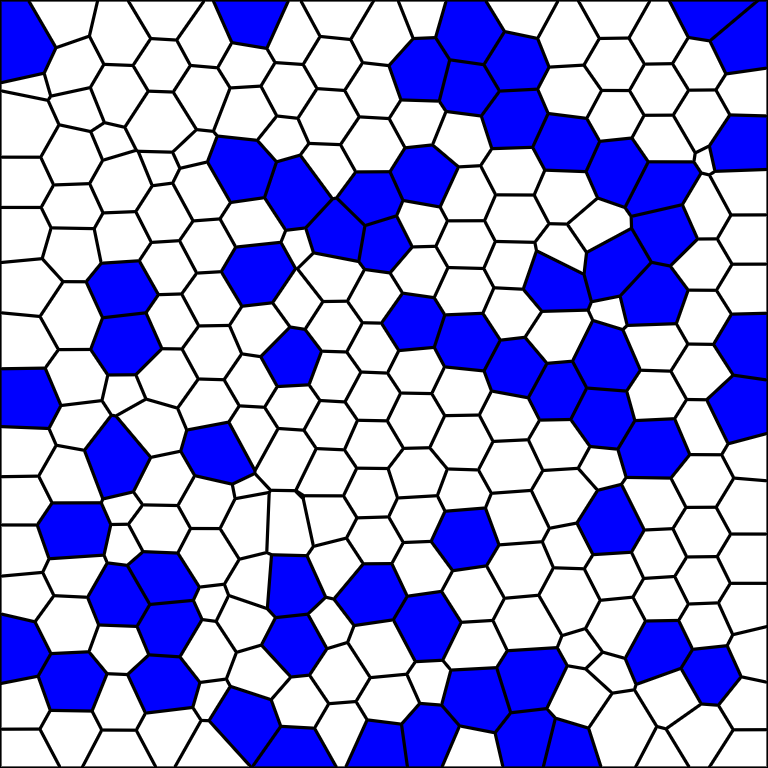
Reproduce this pattern procedurally as a WebGL 1 fragment shader.

```glsl
precision highp float;
// Honeycomb foam with disordered seams: a weighted Voronoi diagram of a gently
// bent hexagonal lattice. Ridged noise marks the seams, where sites are shaken,
// some cells shrink and others are filled blue. Sites mirror at the borders.

uniform vec2 u_resolution;

#define CELL_COUNT vec2(17.0, 15.0) // columns, rows
#define WALL_WIDTH 0.0042
#define BEND 0.04                   // slow drift of the lattice
#define BEND_FREQUENCY 2.3
#define SEAM_FREQUENCY 4.5
#define BLUE_SHARE 0.58             // chance of blue inside a seam
#define JITTER 0.36                 // shake in seams, in cell spacings
#define BLUE_WEIGHT 0.10            // growth of blue cells
#define SMALL_WEIGHT -0.32          // shrinkage of small white cells

const vec3 WHITE = vec3(1.0);
const vec3 BLUE = vec3(0.0, 0.0, 1.0);
const vec3 BLACK = vec3(0.0);
const int SITE_COUNT = 25;

vec2 hash2(vec2 p) {
    vec3 q = fract(p.xyx * vec3(0.1031, 0.1030, 0.0973));
    q += dot(q, q.yzx + 33.33);
    return fract((q.xx + q.yz) * q.zy);
}

// Gradient noise, roughly -0.7 to 0.7.
float cornerSlope(vec2 corner, vec2 offset) {
    float angle = 6.28318 * hash2(corner + 71.0).x;
    return dot(vec2(cos(angle), sin(angle)), offset);
}

float gradientNoise(vec2 p) {
    vec2 i = floor(p);
    vec2 f = p - i;
    vec2 u = f * f * f * (f * (f * 6.0 - 15.0) + 10.0);
    vec2 e = vec2(1.0, 0.0);
    float bottom = mix(cornerSlope(i, f), cornerSlope(i + e, f - e), u.x);
    float top = mix(cornerSlope(i + e.yx, f - e.yx), cornerSlope(i + 1.0, f - 1.0), u.x);
    return mix(bottom, top, u.y);
}

// Lattice drift; its normal component fades out at the borders.
vec2 bend(vec2 p) {
    vec2 fade = smoothstep(0.0, 0.2, p) * smoothstep(0.0, 0.2, 1.0 - p);
    vec2 q = p * BEND_FREQUENCY;
    return BEND * fade * vec2(gradientNoise(q + 13.3), gradientNoise(q + 37.8));
}

// 1 along the noise's zero lines, 0 in the ordered regions between them.
float seam(vec2 p) {
    return 1.0 - smoothstep(0.06, 0.2, abs(gradientNoise(p * SEAM_FREQUENCY + 5.4)));
}

// Site of a lattice cell: position, weight, and whether it is blue.
vec4 cellSite(vec2 id) {
    // Fold indices beyond the border back inside.
    vec2 low = step(id, vec2(-0.5));
    vec2 high = step(CELL_COUNT - 0.5, id);
    id = mix(id, -1.0 - id, low);
    id = mix(id, 2.0 * CELL_COUNT - 1.0 - id, high);

    float spacing = 1.0 / CELL_COUNT.y;
    vec2 home = (id + vec2(0.5, 0.25 + 0.5 * mod(id.x, 2.0))) / CELL_COUNT;
    float disorder = seam(home);
    vec2 pick = hash2(id + 19.0);

    // An even sequence, partly randomised, keeps the blue share steady.
    float rank = fract(dot(id, vec2(0.7549, 0.5698)) + 0.5 * pick.x);
    float blue = step(rank, BLUE_SHARE * disorder);
    float small = (1.0 - blue) * disorder * step(0.5, pick.y);
    float weight = (BLUE_WEIGHT * blue + SMALL_WEIGHT * small) * spacing * spacing;

    vec2 shake = (2.0 * hash2(id + 53.0) - 1.0) * JITTER * disorder * spacing;
    vec2 pos = home + bend(home) + shake * mix(1.0, 0.6, blue);
    pos = clamp(pos, 0.015, 0.985);
    pos = mix(pos, -pos, low);
    pos = mix(pos, 2.0 - pos, high);
    return vec4(pos, weight, blue);
}

void main() {
    vec2 p = gl_FragCoord.xy / u_resolution;
    float pixel = 1.0 / min(u_resolution.x, u_resolution.y);

    // Lattice cell under this point, with every second column raised.
    vec2 grid = (p - bend(p)) * CELL_COUNT;
    float column = floor(grid.x);
    float row = floor(grid.y + 0.25 - 0.5 * mod(column, 2.0));

    // Owner: the site with the smallest weighted squared distance.
    vec4 sites[SITE_COUNT];
    vec4 owner = vec4(0.0);
    float ownerPower = 1e5;
    for (int k = 0; k < SITE_COUNT; k++) {
        float n = float(k);
        float step5 = floor((n + 0.5) / 5.0);
        vec4 s = cellSite(vec2(column, row) + vec2(n - 5.0 * step5, step5) - 2.0);
        sites[k] = s;
        float power = dot(p - s.xy, p - s.xy) - s.z;
        if (power < ownerPower) { ownerPower = power; owner = s; }
    }

    // Distance to the nearest wall of the owner's cell.
    float wall = 1.0;
    for (int k = 0; k < SITE_COUNT; k++) {
        vec4 s = sites[k];
        float gap = distance(s.xy, owner.xy);
        float power = dot(p - s.xy, p - s.xy) - s.z;
        if (gap > 1e-4) wall = min(wall, 0.5 * (power - ownerPower) / gap);
    }

    float fill = clamp((wall - 0.5 * WALL_WIDTH) / pixel + 0.5, 0.0, 1.0);
    gl_FragColor = vec4(mix(BLACK, mix(WHITE, BLUE, owner.w), fill), 1.0);
}
```
